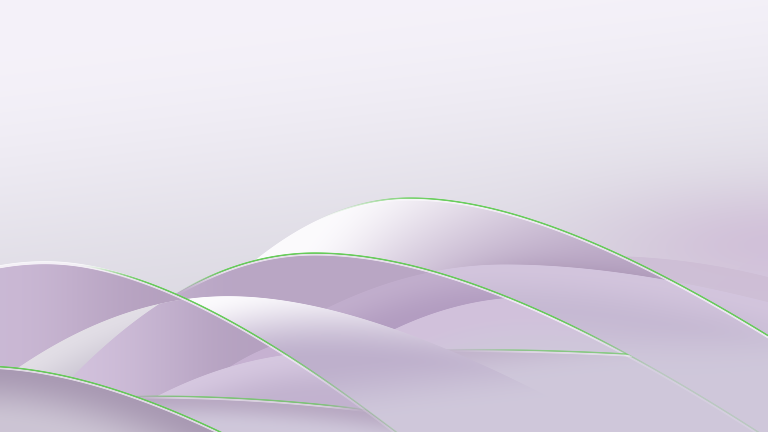
This background is drawn by a Shadertoy shader. Its source:

```glsl
// Pale lilac backdrop with overlapping satin waves edged in thin green light.

const vec3 WHITE = vec3(0.985, 0.98, 0.99);
const vec3 LILAC = vec3(0.82, 0.755, 0.86);
const vec3 MAUVE = vec3(0.725, 0.65, 0.77);
const vec3 DUSK  = vec3(0.67, 0.59, 0.71);
const vec3 HAZE  = vec3(0.81, 0.78, 0.855);
const vec3 GREEN = vec3(0.36, 0.80, 0.30);

// Depth below a crested curve; each side has a curvature and a straightening rate.
float ridge(vec2 p, vec2 crest, vec2 leftSide, vec2 rightSide) {
    float d = abs(p.x - crest.x);
    vec2 side = p.x < crest.x ? leftSide : rightSide;
    float bend = 1.0 + side.y * d;
    float drop = side.x * d * d / bend;
    float slope = side.x * d * (2.0 + side.y * d) / (bend * bend);
    return (crest.y - drop - p.y) / sqrt(1.0 + slope * slope);
}

// Antialiased coverage of the region below a ridge.
float cover(float depth, float pixel) {
    return smoothstep(-0.5 * pixel, 0.5 * pixel, depth);
}

// Antialiased band between two depths.
float band(float depth, float from, float to, float pixel) {
    return cover(depth - from, pixel) * (1.0 - cover(depth - to, pixel));
}

// Green edge with a white bevel beneath it.
vec3 addRim(vec3 color, float depth, float strength, float pixel) {
    color = mix(color, WHITE, 0.75 * strength * band(depth, 0.015, 0.055, pixel));
    return mix(color, GREEN, strength * band(depth, -0.014, 0.018, pixel));
}

// Smooth rise and fall along the horizontal axis.
float span(float x, float a, float b, float c, float d) {
    return smoothstep(a, b, x) * (1.0 - smoothstep(c, d, x));
}

vec3 backdrop(vec2 p) {
    float shade = 1.0 - smoothstep(1.0, 8.0, p.y - 0.12 * p.x);
    vec3 color = mix(vec3(0.957, 0.945, 0.975), vec3(0.855, 0.845, 0.88), shade);
    vec2 q = (p - vec2(16.2, 3.9)) / vec2(3.8, 1.2);
    return mix(color, vec3(0.815, 0.745, 0.845), 0.9 * exp(-dot(q, q)));
}

void mainImage(out vec4 fragColor, in vec2 fragCoord) {
    // The canvas is nine units high.
    float pixel = 9.0 / iResolution.y;
    vec2 p = fragCoord * pixel;
    vec3 color = backdrop(p);

    // Depths of the main waves
    float back   = ridge(p, vec2(8.54, 4.875), vec2(0.1245, 0.0), vec2(0.086, 0.09));
    float right  = ridge(p, vec2(10.52, 3.49), vec2(0.066, 0.0), vec2(0.034, 0.055));
    float middle = ridge(p, vec2(6.56, 3.73), vec2(0.101, 0.0), vec2(0.074, 0.075));
    float inner  = ridge(p, vec2(11.04, 2.81), vec2(0.084, 0.0), vec2(0.05, 0.05));
    float ledge  = ridge(p, vec2(9.58, 1.72), vec2(0.0077, 0.0), vec2(0.0077, 0.0));
    float fold   = ridge(p, vec2(4.75, 2.83), vec2(0.078, 0.0), vec2(0.074, 0.086));
    float left   = ridge(p, vec2(0.94, 3.54), vec2(0.095, 0.0), vec2(0.114, 0.099));
    float front  = ridge(p, vec2(-0.42, 1.375), vec2(0.07, 0.0), vec2(0.0744, 0.072));
    float underMiddle = cover(middle, pixel);
    float foldCover = cover(fold, pixel);

    // Faint far waves at the right
    float farRise = ridge(p, vec2(17.3, 4.1), vec2(0.187, 0.0), vec2(0.1, 0.0));
    float farFall = ridge(p, vec2(12.5, 3.67), vec2(0.036, 0.0), vec2(0.036, 0.0));
    color = mix(color, LILAC, 0.35 * cover(farRise, pixel));
    color = mix(color, vec3(0.80, 0.735, 0.83), 0.75 * cover(farFall, pixel));

    // Tall white wave, shaded where the right wave overlaps it
    float backShade = smoothstep(6.8, 14.0, p.x + 1.5 * max(back, 0.0));
    vec3 backColor = mix(WHITE, MAUVE, backShade);
    float contact = exp(-4.5 * max(-right, 0.0)) * smoothstep(8.5, 12.5, p.x);
    color = mix(color, mix(backColor, DUSK, 0.6 * contact), cover(back, pixel));

    // Right wave
    vec3 rightColor = mix(vec3(0.825, 0.77, 0.865), vec3(0.775, 0.725, 0.825), smoothstep(0.0, 1.0, right));
    rightColor = mix(rightColor, HAZE, smoothstep(0.8, 2.2, right));
    color = mix(color, rightColor, cover(right, pixel));

    // Middle wave and the layers seen inside it
    vec3 middleColor = mix(LILAC, MAUVE, smoothstep(1.4, 5.0, p.x));
    color = mix(color, middleColor, underMiddle);
    vec3 veil = mix(vec3(0.755, 0.68, 0.80), vec3(0.70, 0.615, 0.755), smoothstep(0.0, 0.9, right));
    color = mix(color, veil, underMiddle * cover(right, pixel));
    color = mix(color, mix(LILAC, HAZE, smoothstep(0.2, 1.2, inner)), underMiddle * cover(inner, pixel));
    vec3 ledgeColor = mix(vec3(0.76, 0.705, 0.80), HAZE, smoothstep(0.0, 0.9, ledge + 0.15 * (p.x - 9.6)));
    color = mix(color, ledgeColor, underMiddle * cover(ledge, pixel));

    // White fold dissolving into haze at the lower right
    float foldShade = smoothstep(0.0, 1.6, fold + 0.25 * (p.x - 4.5));
    color = mix(color, mix(WHITE, vec3(0.745, 0.69, 0.80), foldShade), foldCover);
    float haze = 1.0 - smoothstep(0.4, 1.7, p.y - 0.12 * (p.x - 9.0));
    color = mix(color, HAZE, haze);
    color = addRim(color, back, 0.9 * smoothstep(6.5, 9.2, p.x), pixel);
    color = addRim(color, middle, 0.9 * smoothstep(3.6, 4.8, p.x) * (1.0 - 0.8 * smoothstep(11.5, 13.8, p.x)), pixel);
    color = addRim(color, ledge, 0.6 * underMiddle * (1.0 - foldCover) * smoothstep(9.0, 11.5, p.x), pixel);

    // Left wave: each inner layer is stacked before the whole is clipped
    vec3 leftColor = mix(vec3(0.79, 0.72, 0.83), vec3(0.71, 0.63, 0.75), smoothstep(0.0, 3.5, p.x));
    vec3 gap = mix(vec3(0.885, 0.87, 0.90), vec3(0.80, 0.78, 0.83), smoothstep(0.0, 1.0, fold));
    leftColor = mix(leftColor, gap, foldCover);
    leftColor = mix(leftColor, mix(middleColor, DUSK, 0.3 * smoothstep(3.5, 5.5, p.x)), underMiddle * foldCover);
    float petal = ridge(p, vec2(6.875, 2.02), vec2(0.152, 0.0), vec2(0.15, 0.0));
    float sheet = ridge(p, vec2(6.875, 1.667), vec2(0.071, 0.0), vec2(0.05, 0.0));
    float shelf = ridge(p, vec2(3.125, 0.75), vec2(0.03, 0.0), vec2(0.0139, 0.0));
    leftColor = mix(leftColor, vec3(0.775, 0.695, 0.82), cover(petal, pixel));
    leftColor = mix(leftColor, mix(vec3(0.835, 0.78, 0.875), vec3(0.76, 0.70, 0.81), smoothstep(0.0, 0.9, sheet)), cover(sheet, pixel));
    leftColor = mix(leftColor, mix(vec3(0.72, 0.66, 0.76), HAZE, smoothstep(0.0, 0.6, shelf)), cover(shelf, pixel));
    leftColor = addRim(leftColor, shelf, 0.65 * span(p.x, 2.5, 4.0, 6.5, 7.8), pixel);
    color = mix(color, leftColor, cover(left, pixel));
    color = mix(color, WHITE, 0.85 * band(left, -0.02, 0.045, pixel) * (1.0 - smoothstep(2.0, 3.5, p.x)));
    color = addRim(color, left, 0.9 * smoothstep(1.6, 3.2, p.x) * (1.0 - 0.75 * smoothstep(5.2, 7.9, p.x)), pixel);

    // Front wave in the lower left corner
    vec3 frontColor = mix(vec3(0.66, 0.60, 0.70), vec3(0.80, 0.77, 0.83), smoothstep(0.0, 1.2, front));
    color = mix(color, frontColor, cover(front, pixel));
    color = addRim(color, front, 0.9, pixel);

    fragColor = vec4(color, 1.0);
}
```
